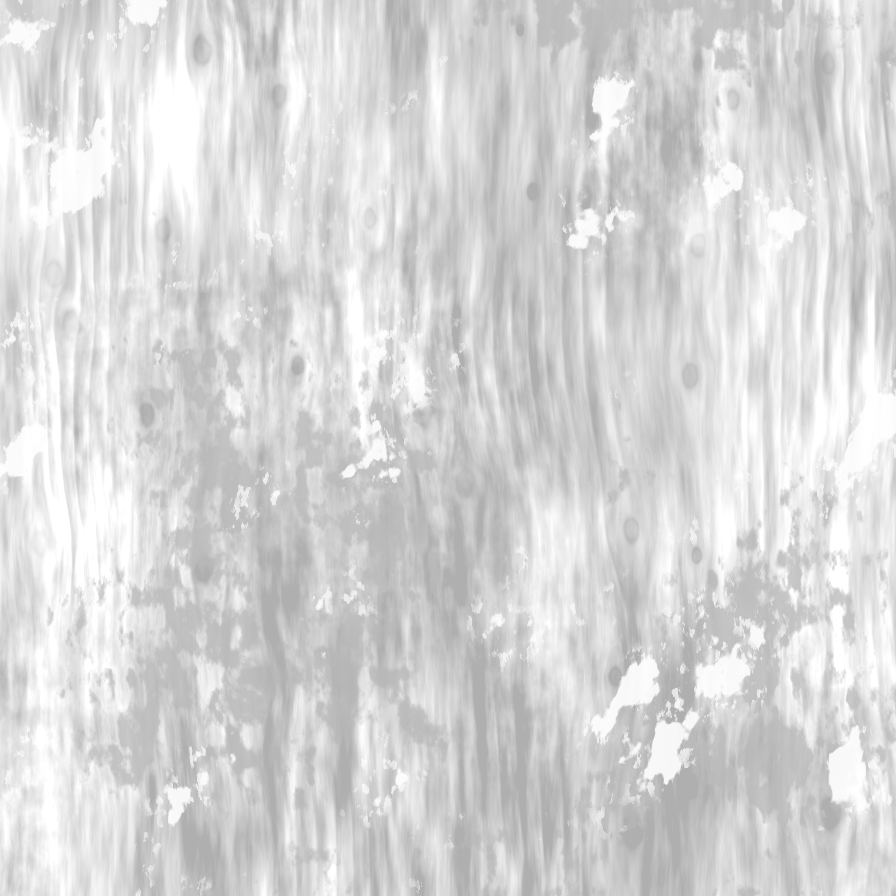
Reproduce this texture procedurally as a Shadertoy shader.

```glsl
// Weathered, whitewashed wood in pale greys: upright fibres bent around knots,
// broad worn blotches, raised folds, flat grey stains and chipped white paint.
// Layers of stretched value noise are summed, then stains and paint go on top.

#define BASE_TONE 0.845
#define STAIN_TONE 0.715
#define BLOTCH_GAIN 0.38
#define FIBRE_GAIN 0.33
#define HAIR_GAIN 0.24
#define MOTTLE_GAIN 0.20
#define FOLD_GAIN 0.13
#define FOLD_COUNT 44.0
#define KNOT_GRID vec2(8.0, 6.0)
#define KNOT_SHARE 0.5
#define EDGE_WHITE 0.045
#define PAINT_LEVEL 0.71

float hash(vec2 p) {
    return fract(sin(dot(p, vec2(127.1, 311.7))) * 43758.5453);
}

float noise(vec2 p) {
    vec2 cell = floor(p), f = fract(p);
    f = f * f * f * (f * (f * 6.0 - 15.0) + 10.0);
    float low = mix(hash(cell), hash(cell + vec2(1, 0)), f.x);
    float high = mix(hash(cell + vec2(0, 1)), hash(cell + vec2(1, 1)), f.x);
    return mix(low, high, f.y);
}

mat2 rotation(float angle) {
    float c = cos(angle), s = sin(angle);
    return mat2(c, s, -s, c);
}

// Stretched octaves keep the grain direction
float grainFbm(vec2 p) {
    float sum = 0.0, gain = 0.5;
    for (int i = 0; i < 4; i++) {
        sum += gain * noise(p);
        p = p * vec2(2.03, 1.9) + vec2(17.3, 9.1);
        gain *= 0.55;
    }
    return sum / 1.0094;
}

// Turned octaves give shapes without direction
float cloudFbm(vec2 p) {
    float sum = 0.0, gain = 0.5;
    for (int i = 0; i < 5; i++) {
        sum += gain * noise(p);
        p = rotation(0.7) * p * 2.05 + 11.7;
        gain *= 0.5;
    }
    return sum / 0.96875;
}

// Returns grain push in x, knot darkness in y
vec2 knots(vec2 p) {
    vec2 result = vec2(0.0), home = floor(p * KNOT_GRID);
    for (int j = -1; j <= 1; j++)
    for (int i = -1; i <= 1; i++) {
        vec2 cell = home + vec2(i, j);
        if (hash(cell + 3.7) > KNOT_SHARE) continue;
        vec2 jitter = 0.15 + 0.7 * vec2(hash(cell + 8.2), hash(cell + 21.4));
        vec2 d = p - (cell + jitter) / KNOT_GRID;
        float size = mix(0.004, 0.012, hash(cell + 5.9));
        float r = length(d / vec2(size, size * 1.7));
        r += 0.35 * (noise(p * 90.0) - 0.5);
        float core = 1.0 - smoothstep(0.75, 1.15, r);
        float rim = exp(-14.0 * (r - 0.95) * (r - 0.95));
        float halo = exp(-0.35 * r * r);
        float strength = mix(0.35, 1.0, hash(cell + 31.0));
        result.x -= d.x * 0.6 * exp(-0.12 * r * r);
        result.y += strength * (0.07 * core + 0.05 * rim + 0.04 * halo);
    }
    return result;
}

void mainImage(out vec4 fragColor, in vec2 fragCoord) {
    vec2 uv = fragCoord / iResolution.xy;
    vec2 knot = knots(uv);

    // Grain coordinates sway slightly and part around knots
    vec2 grain = uv + vec2(knot.x, 0.0);
    grain.x += 0.035 * (noise(uv * vec2(4.0, 3.0) + 4.0) - 0.5);
    grain.x += 0.008 * (noise(uv * vec2(12.0, 8.0) + 40.0) - 0.5);

    // Broad wear, whiter toward the sides
    float blotch = cloudFbm(grain * vec2(7.0, 4.0) + 14.6) - 0.5;
    float tone = BASE_TONE + BLOTCH_GAIN * blotch;
    tone += EDGE_WHITE * cos(6.28318 * uv.x);

    // Soft fibres and fine hairs
    float fibre = grainFbm(grain * vec2(42.0, 5.5)) - 0.5;
    float hair = grainFbm(grain * vec2(110.0, 17.0) + 60.0) - 0.5;
    float clarity = mix(0.6, 1.3, noise(uv * 7.0 + 70.0));
    tone += clarity * (FIBRE_GAIN * fibre + HAIR_GAIN * hair);

    // Raised folds: slow ramp up, quick fall into shadow
    float phase = fract(grain.x * FOLD_COUNT + 3.0 * noise(grain * vec2(9.0, 1.6)));
    float fold = phase - smoothstep(0.8, 1.0, phase) - 0.4;
    float foldArea = smoothstep(0.5, 0.75, noise(grain * vec2(13.0, 5.0) + 90.0));
    tone += FOLD_GAIN * fold * foldArea - knot.y;

    // Rough worn areas
    float mottle = cloudFbm(grain * vec2(75.0, 45.0)) - 0.5;
    float rough = smoothstep(0.4, 0.8, noise(uv * vec2(7.0, 5.0) + 15.0));
    tone += MOTTLE_GAIN * rough * mottle;

    // Flat stains with mottled borders
    float stain = cloudFbm(uv * vec2(5.0, 4.0) + 83.0) + 0.4 * mottle;
    tone = mix(tone, STAIN_TONE, 0.8 * smoothstep(0.64, 0.76, stain));

    // Chipped paint in slanted flakes, with specks around it
    vec2 slant = rotation(-0.85) * uv;
    float flake = cloudFbm(slant * vec2(8.0, 13.0) + 27.0) + 0.25 * mottle;
    float paint = smoothstep(PAINT_LEVEL, PAINT_LEVEL + 0.05, flake);
    float speck = smoothstep(0.6, 0.7, cloudFbm(grain * vec2(130.0, 75.0) + 7.0));
    speck *= smoothstep(0.54, 0.7, flake);
    tone = mix(tone, 1.0, max(0.9 * paint, 0.7 * speck));

    fragColor = vec4(vec3(clamp(tone, 0.685, 1.0)), 1.0);
}
```
